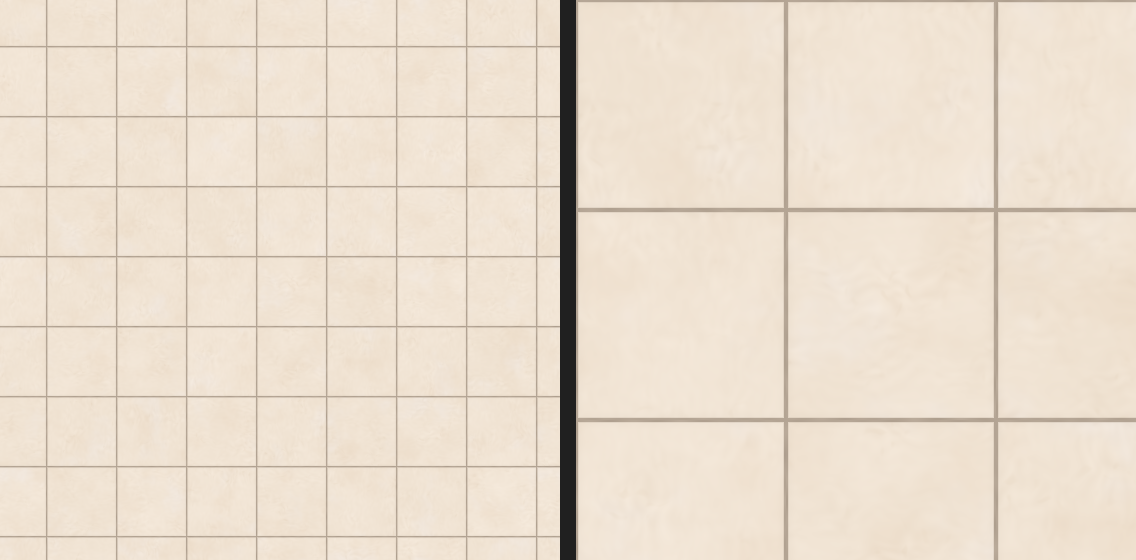
Left, the full canvas; right, a detail of the centre.
This texture is drawn by a Shadertoy shader. Its source:

```glsl
// Cream ceramic floor: an 8 by 8 grid of square tiles with thin taupe joints.
// Each tile gets its own cloudy mottling and fine pitted relief from gradient
// noise, seeded by a tile index that wraps so the canvas repeats seamlessly.

vec2 hash2(vec2 p) {
    vec3 q = fract(p.xyx * vec3(0.1031, 0.1030, 0.0973));
    q += dot(q, q.yzx + 33.33);
    return fract((q.xx + q.yz) * q.zy);
}

float cornerSlope(vec2 cell, vec2 offset) {
    float angle = 6.2832 * hash2(cell).x;
    return dot(vec2(cos(angle), sin(angle)), offset);
}

// Gradient noise, roughly -0.7 to 0.7
float gradientNoise(vec2 p) {
    vec2 i = floor(p), f = fract(p);
    vec2 u = f * f * f * (f * (f * 6.0 - 15.0) + 10.0);
    vec2 e = vec2(1.0, 0.0);
    return mix(mix(cornerSlope(i, f), cornerSlope(i + e.xy, f - e.xy), u.x),
               mix(cornerSlope(i + e.yx, f - e.yx), cornerSlope(i + e.xx, f - e.xx), u.x), u.y);
}

float fbm(vec2 p) {
    float sum = 0.0, amplitude = 1.0;
    for (int i = 0; i < 4; i++) {
        sum += amplitude * gradientNoise(p);
        p = p * 2.03 + 17.3;
        amplitude *= 0.55;
    }
    return sum;
}

void mainImage(out vec4 fragColor, in vec2 fragCoord) {
    // Tile grid, shifted so that the joints fall inside the canvas
    vec2 p = fragCoord / iResolution.xy * 8.0 + vec2(1.0, 2.0) / 3.0;
    vec2 local = fract(p);
    vec2 seed = hash2(mod(floor(p), 8.0) + 3.7);
    vec2 edge = min(local, 1.0 - local);

    // Turn some tiles by a quarter and give each its own patch of noise
    vec2 grain = seed.x > 0.5 ? local : vec2(local.y, 1.0 - local.x);
    grain += floor(seed * 90.0) * 2.0;

    // Broad clouds: warm sandy blotches and pale pinkish bloom
    float clouds = fbm(grain * 2.3);
    float bloom = smoothstep(0.05, 0.8, fbm(grain * 1.7 + 41.0));
    float warmth = smoothstep(-0.1, 0.8, fbm(grain * 1.9 + 73.0));
    vec3 color = vec3(0.945, 0.895, 0.833) + clouds * vec3(0.010, 0.013, 0.018);
    color = mix(color, vec3(0.945, 0.908, 0.872), 0.75 * bloom);
    color = mix(color, vec3(0.927, 0.862, 0.785), 0.55 * warmth);
    color += (seed.y - 0.5) * vec3(0.008, 0.010, 0.014);

    // Fine streaked relief, stronger in worn patches
    float wear = smoothstep(-0.2, 0.5, gradientNoise(grain * 3.1 + 9.0));
    vec2 warp = 0.06 * vec2(gradientNoise(grain * 6.0), gradientNoise(grain * 6.0 + 31.0));
    float relief = gradientNoise((grain + warp) * vec2(13.0, 22.0));
    float pits = smoothstep(0.2, 0.55, gradientNoise((grain + warp) * 19.0 + 57.0));
    color += relief * mix(0.008, 0.026, wear) * vec3(0.8, 1.0, 1.2);
    color -= pits * wear * vec3(0.012, 0.016, 0.022);

    // Faint shading where the glaze rounds off towards the joint
    float rim = min(edge.x, edge.y);
    color -= 0.012 * (1.0 - smoothstep(0.01, 0.05, rim));

    // Joints, smoothed by box coverage
    vec2 pixel = 8.0 / iResolution.xy;
    vec2 halfWidth = max(vec2(0.0105), 0.5 * pixel);
    vec2 coverage = clamp((halfWidth - edge) / pixel + 0.5, 0.0, 1.0);
    float joint = max(coverage.x, coverage.y);
    vec3 jointColor = vec3(0.705, 0.645, 0.580) + 0.05 * gradientNoise(grain * 9.0);
    color = mix(color, jointColor, joint);

    fragColor = vec4(color, 1.0);
}
```
